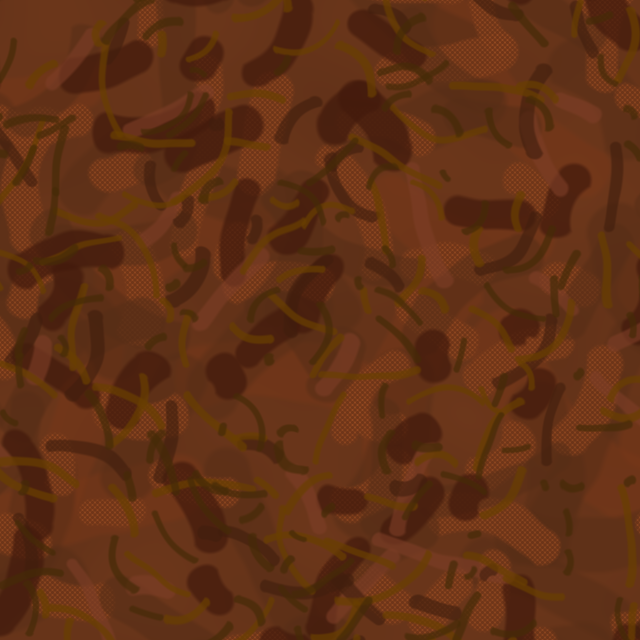
This texture is drawn by a three.js fragment shader. Its source:

```glsl
// Layered translucent rust-brown brush strokes with halftone patches and thin olive twigs.
varying vec2 vUv;

#define DOT_CELLS 128.0     // halftone cells across the canvas
#define DOT_RADIUS 0.36     // dot size within a cell
#define EDGE 0.0022         // stroke edge softness
#define WOBBLE 0.010        // hand-drawn waviness
#define ANGLE_SPREAD 2.3    // deviation from the circling direction
#define PATCH_DENSITY 0.62
#define BLOB_DENSITY 0.58
#define PALE_DENSITY 0.70
#define TWIG_DENSITY 0.72

const vec3 BASE       = vec3(0.405, 0.205, 0.100);
const vec3 WASH_RED   = vec3(0.470, 0.215, 0.095);
const vec3 WASH_DARK  = vec3(0.335, 0.175, 0.085);
const vec3 DOT_LIGHT  = vec3(0.640, 0.320, 0.140);
const vec3 DOT_SHADE  = vec3(0.440, 0.210, 0.095);
const vec3 BLOB       = vec3(0.260, 0.100, 0.045);
const vec3 PALE       = vec3(0.490, 0.240, 0.150);
const vec3 UMBER      = vec3(0.250, 0.115, 0.050);
const vec3 OCHRE      = vec3(0.410, 0.245, 0.000);
const vec3 DARK_OLIVE = vec3(0.270, 0.165, 0.025);

vec2 hash2(vec2 p) {
  vec3 q = fract(p.xyx * vec3(0.1031, 0.1030, 0.0973));
  q += dot(q, q.yzx + 33.33);
  return fract((q.xx + q.yz) * q.zy);
}

float gradientNoise(vec2 p) {
  vec2 i = floor(p), f = fract(p);
  vec2 u = f * f * f * (f * (f * 6.0 - 15.0) + 10.0);
  vec4 corner;
  corner.x = dot(hash2(i + 50.0) * 2.0 - 1.0, f);
  corner.y = dot(hash2(i + vec2(51.0, 50.0)) * 2.0 - 1.0, f - vec2(1.0, 0.0));
  corner.z = dot(hash2(i + vec2(50.0, 51.0)) * 2.0 - 1.0, f - vec2(0.0, 1.0));
  corner.w = dot(hash2(i + 51.0) * 2.0 - 1.0, f - 1.0);
  vec2 row = mix(corner.xz, corner.yw, u.x);
  return mix(row.x, row.y, u.y);
}

// Distance to the centre line of a bent stroke lying along x
float bentLine(vec2 q, float halfLength, float curve) {
  float x = clamp(q.x, -halfLength, halfLength);
  float slope = 2.0 * curve * x;
  return length(vec2(q.x - x, (q.y - curve * x * x) * inversesqrt(1.0 + slope * slope)));
}

// Opacity of one layer of scattered strokes; overlaps build up
float strokes(vec2 p, float seed, float cells, vec2 lengths, float radius,
              float bend, float density, float alpha, float edge) {
  float clear = 1.0;
  vec2 home = floor(p * cells);
  for (int j = -1; j <= 1; j++) {
    for (int i = -1; i <= 1; i++) {
      vec2 cell = home + vec2(float(i), float(j));
      vec2 key = cell + seed * vec2(17.0, 29.0) + 20.0;
      vec2 place = hash2(key);
      vec2 shape = hash2(key + 131.7);
      vec2 chance = hash2(key + 267.3);
      vec2 centre = (cell + mix(vec2(0.08), vec2(0.92), place)) / cells;

      // Strokes loosely circle the canvas
      vec2 arm = centre - 0.5;
      float angle = atan(arm.x, -arm.y - 0.0001) + (shape.x - 0.5) * ANGLE_SPREAD;
      vec2 along = vec2(cos(angle), sin(angle));
      vec2 offset = p - centre;
      vec2 q = vec2(dot(offset, along), dot(offset, vec2(-along.y, along.x)));

      float halfLength = mix(lengths.x, lengths.y, shape.y);
      float curve = (chance.y - 0.5) * 2.0 * bend / halfLength;
      float size = radius * mix(0.8, 1.2, fract(chance.y * 7.0));
      float d = bentLine(q, halfLength, curve) - size;
      float ink = (1.0 - smoothstep(-edge, edge, d)) * step(chance.x, density);
      clear *= 1.0 - alpha * ink;
    }
  }
  return 1.0 - clear;
}

// Staggered fine dots: 1 on a dot, 0 between
float halftone(vec2 p) {
  vec2 g = p * DOT_CELLS;
  float d = min(length(fract(g) - 0.5), length(fract(g + 0.5) - 0.5));
  return 1.0 - smoothstep(DOT_RADIUS - 0.16, DOT_RADIUS + 0.16, d);
}

void main() {
  vec2 wave = vec2(gradientNoise(vUv * 14.0), gradientNoise(vUv * 14.0 + 31.0));
  vec2 p = vUv + WOBBLE * wave;

  // Broad underpainting
  vec3 color = BASE * (1.0 + 0.12 * gradientNoise(vUv * 5.0));
  color = mix(color, WASH_RED, strokes(p, 1.0, 4.0, vec2(0.06, 0.20), 0.045, 0.3, 0.75, 0.50, 0.006));
  color = mix(color, WASH_DARK, strokes(p, 2.0, 4.5, vec2(0.05, 0.17), 0.040, 0.3, 0.75, 0.50, 0.006));

  // Bright dotted patches
  vec3 dotted = mix(DOT_LIGHT, DOT_SHADE, halftone(vUv));
  color = mix(color, dotted, strokes(p, 3.0, 8.0, vec2(0.015, 0.095), 0.025, 0.35, PATCH_DENSITY, 0.80, 0.004));

  // Dark blobs, then pale and umber brush marks
  color = mix(color, WASH_DARK, strokes(p, 4.0, 6.0, vec2(0.03, 0.13), 0.028, 0.3, 0.50, 0.55, 0.004));
  color = mix(color, BLOB, strokes(p, 5.0, 7.0, vec2(0.003, 0.070), 0.025, 0.3, BLOB_DENSITY, 0.72, 0.004));
  color = mix(color, PALE, strokes(p, 6.0, 5.0, vec2(0.025, 0.110), 0.012, 0.15, PALE_DENSITY, 0.62, 0.003));
  color = mix(color, UMBER, strokes(p, 7.0, 8.0, vec2(0.004, 0.065), 0.010, 0.4, 0.50, 0.62, EDGE));

  // Thin twigs
  color = mix(color, OCHRE, strokes(p, 8.0, 11.0, vec2(0.015, 0.080), 0.0055, 0.4, TWIG_DENSITY, 0.72, EDGE));
  color = mix(color, DARK_OLIVE, strokes(p, 9.0, 14.0, vec2(0.003, 0.050), 0.0055, 0.4, TWIG_DENSITY * 0.8, 0.70, EDGE));

  gl_FragColor = vec4(color, 1.0);
}
```
